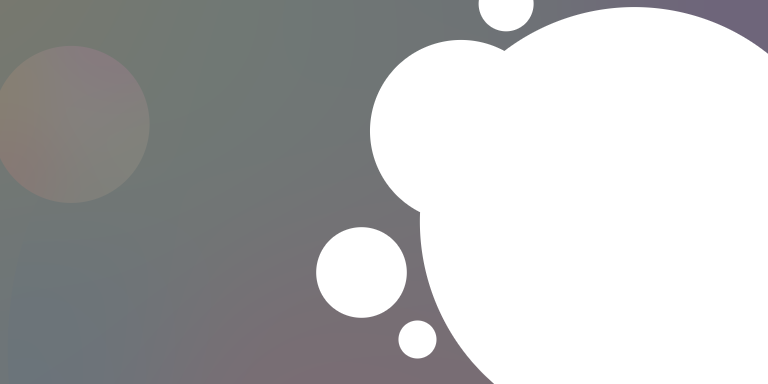
Write a WebGL 1 fragment shader that draws this background.

```glsl
precision highp float;
// Muted, softly mottled backdrop with a translucent tinted bubble and white discs.
// Colour fields are normalised blends of Gaussian tints; discs are distance functions.
// Lengths are in canvas heights, with the origin at the lower left.

uniform vec2 u_resolution;

// Antialiased coverage of a disc.
float disc(vec2 p, vec2 center, float radius) {
  return clamp(0.5 - (length(p - center) - radius) * u_resolution.y, 0.0, 1.0);
}

// Colour in rgb and weight in a, strongest around the given center.
vec4 tint(vec2 p, vec2 center, float falloff, vec3 color) {
  vec2 d = p - center;
  return vec4(color, 1.0) * exp(-falloff * dot(d, d));
}

// Each field starts from a base tint, which keeps its total weight above zero.
vec3 backdrop(vec2 p) {
  vec4 sum = vec4(0.45, 0.45, 0.46, 1.0) * 0.05;
  sum += tint(p, vec2(0.00, 1.00), 6.0, vec3(0.475, 0.470, 0.425));
  sum += tint(p, vec2(0.55, 0.85), 6.0, vec3(0.440, 0.475, 0.455));
  sum += tint(p, vec2(0.80, 0.62), 6.0, vec3(0.430, 0.470, 0.460));
  sum += tint(p, vec2(0.05, 0.50), 6.0, vec3(0.450, 0.470, 0.450));
  sum += tint(p, vec2(0.15, 0.20), 6.0, vec3(0.420, 0.455, 0.480));
  sum += tint(p, vec2(0.83, 0.00), 6.0, vec3(0.490, 0.420, 0.450));
  sum += tint(p, vec2(1.05, 0.32), 6.0, vec3(0.460, 0.430, 0.460));
  sum += tint(p, vec2(1.20, 0.95), 6.0, vec3(0.430, 0.450, 0.460));
  sum += tint(p, vec2(1.95, 0.95), 6.0, vec3(0.430, 0.390, 0.480));
  return sum.rgb / sum.a;
}

vec3 bubble(vec2 p) {
  vec4 sum = vec4(0.51, 0.50, 0.48, 1.0) * 0.2;
  sum += tint(p, vec2(0.19, 0.69), 60.0, vec3(0.52, 0.51, 0.50));
  sum += tint(p, vec2(0.30, 0.83), 60.0, vec3(0.53, 0.47, 0.50));
  sum += tint(p, vec2(0.02, 0.72), 60.0, vec3(0.53, 0.50, 0.44));
  sum += tint(p, vec2(0.06, 0.57), 60.0, vec3(0.53, 0.46, 0.45));
  sum += tint(p, vec2(0.36, 0.66), 60.0, vec3(0.50, 0.51, 0.48));
  sum += tint(p, vec2(0.21, 0.50), 60.0, vec3(0.49, 0.50, 0.48));
  return sum.rgb / sum.a;
}

void main() {
  vec2 p = gl_FragCoord.xy / u_resolution.y;
  vec3 color = backdrop(p);

  // Faint large arc at the lower left, fading upwards and to the right.
  float arcFade = (1.0 - smoothstep(0.2, 0.55, p.y)) * (1.0 - smoothstep(0.05, 0.6, p.x));
  color += vec3(-0.010, -0.004, 0.006) * arcFade * disc(p, vec2(1.04, 0.09), 1.02);

  // Tinted bubble.
  color = mix(color, bubble(p), disc(p, vec2(0.185, 0.676), 0.2045));

  // White discs: the large overlapping pair, then the small ones.
  float white = disc(p, vec2(1.652, 0.423), 0.5586);
  white = max(white, disc(p, vec2(1.2005, 0.659), 0.237));
  white = max(white, disc(p, vec2(0.9414, 0.2904), 0.118));
  white = max(white, disc(p, vec2(1.0872, 0.1159), 0.0495));
  white = max(white, disc(p, vec2(1.318, 0.990), 0.0716));

  gl_FragColor = vec4(mix(color, vec3(1.0), white), 1.0);
}
```
